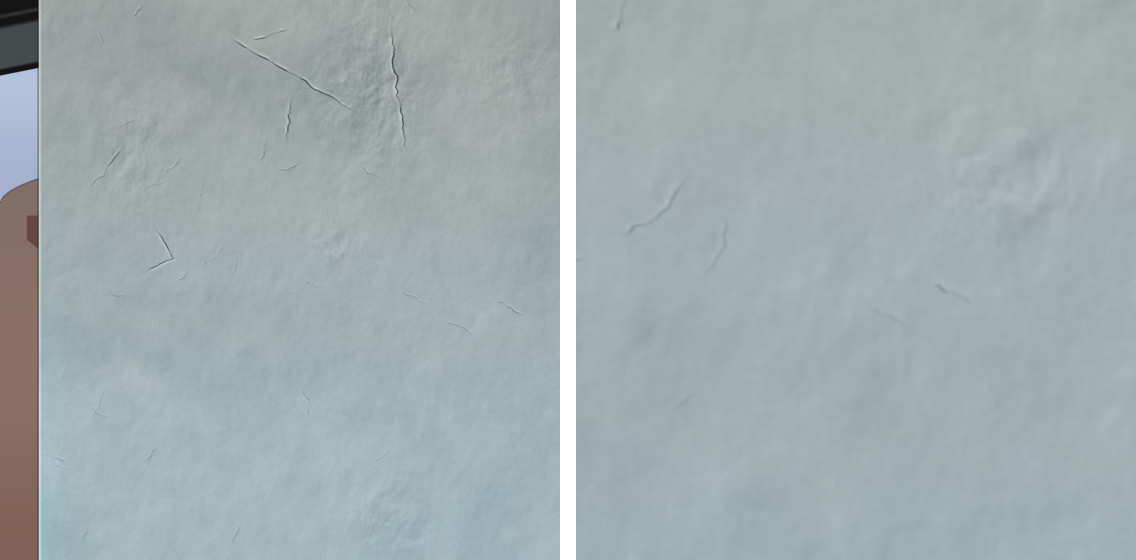
Left, the full canvas; right, a detail of the centre.
A Shadertoy shader for this texture:

```glsl
// Weathered blue-grey plaster wall with fine cracks, beside a narrow strip of sky and brown clay.

const float WALL_EDGE = 0.069;

float hash(vec2 p) {
    vec3 q = fract(vec3(p.xyx) * 0.1031);
    q += dot(q, q.yzx + 33.33);
    return fract((q.x + q.y) * q.z);
}

float noise(vec2 p) {
    vec2 i = floor(p), f = fract(p);
    f = f * f * (3.0 - 2.0 * f);
    return mix(mix(hash(i), hash(i + vec2(1, 0)), f.x),
               mix(hash(i + vec2(0, 1)), hash(i + vec2(1, 1)), f.x), f.y);
}

float fbm(vec2 p) {
    float sum = 0.0, amp = 0.5;
    for (int i = 0; i < 5; i++) {
        sum += amp * noise(p);
        p = mat2(1.6, 1.2, -1.2, 1.6) * p + 17.3;
        amp *= 0.5;
    }
    return sum;
}

// Soft elliptical patch, 1 at its centre
float patchMask(vec2 p, vec2 centre, vec2 size) {
    vec2 d = (p - centre) / size;
    return exp(-dot(d, d));
}

// Tapered wobbly line: dark groove with a pale lip on one side
float crack(vec2 p, vec2 a, vec2 b, float width, float wobble) {
    vec2 dir = normalize(b - a), side = vec2(-dir.y, dir.x);
    float len = length(b - a);
    float along = dot(p - a, dir), t = along / len;
    float bend = (fbm(vec2(along * 45.0, a.x * 91.0 + a.y * 37.0)) - 0.48) * wobble;
    float d = dot(p - a, side) + bend;
    float taper = smoothstep(-0.02, 0.12, t) * smoothstep(1.02, 0.6, t);
    float broken = smoothstep(0.2, 0.55, noise(vec2(along * 70.0, a.x * 53.0)));
    float groove = exp(-d * d / (width * width));
    float lipDist = (d - 2.2 * width) / (1.6 * width);
    return taper * mix(0.3, 1.0, broken) * (0.35 * exp(-lipDist * lipDist) - groove);
}

// Embossed trowel marks
float relief(vec2 p, vec2 scale) {
    vec2 warped = p + 0.04 * vec2(fbm(p * 9.0), fbm(p * 9.0 + 31.0));
    vec2 toLight = vec2(-0.003, 0.004);
    return fbm(warped * scale) - fbm((warped + toLight) * scale);
}

// Short scattered cracks, more and darker towards the top
float scatteredCracks(vec2 p) {
    float sum = 0.0;
    for (int i = 0; i < 34; i++) {
        float k = float(i);
        vec2 a = vec2(0.09 + 0.8 * pow(hash(vec2(k, 1.7)), 1.25), 1.0 - hash(vec2(k, 5.3)));
        float angle = mix(0.4, 1.9, hash(vec2(k, 9.1)));
        if (hash(vec2(k, 3.9)) < 0.3) angle = -0.5;
        float len = mix(0.018, 0.07, hash(vec2(k, 12.4)));
        float depth = mix(0.12, 0.65, hash(vec2(k, 7.7))) * mix(0.45, 1.0, a.y);
        sum += depth * crack(p, a, a + len * vec2(cos(angle), sin(angle)), 0.0013, 0.018);
    }
    return sum;
}

float mainCracks(vec2 p) {
    float sum = crack(p, vec2(0.41, 0.935), vec2(0.65, 0.79), 0.0014, 0.009);
    sum += crack(p, vec2(0.722, 0.73), vec2(0.695, 0.99), 0.0015, 0.026);
    sum += 0.8 * crack(p, vec2(0.513, 0.745), vec2(0.522, 0.83), 0.0016, 0.018);
    sum += 0.9 * crack(p, vec2(0.312, 0.538), vec2(0.272, 0.6), 0.0013, 0.008);
    sum += 0.8 * crack(p, vec2(0.312, 0.542), vec2(0.245, 0.507), 0.0013, 0.01);
    sum += 0.7 * crack(p, vec2(0.45, 0.93), vec2(0.525, 0.948), 0.0013, 0.01);
    sum += 0.6 * crack(p, vec2(0.183, 0.69), vec2(0.225, 0.745), 0.0013, 0.008);
    return sum;
}

vec3 wallColor(vec2 p) {
    vec3 col = mix(vec3(0.625, 0.705, 0.73), vec3(0.615, 0.645, 0.64), smoothstep(0.0, 1.0, p.y));
    // Cloudy stains and fine grain
    float cloud = fbm(p * 5.0 + 1.5 * fbm(p * 4.0)) - 0.48;
    col += cloud * vec3(0.1, 0.085, 0.075);
    col += (fbm(p * vec2(34.0, 24.0)) - 0.48) * 0.035;
    col += (noise(p * 260.0) - 0.5) * 0.012;
    // Rough patches among smooth plaster
    float rough = patchMask(p, vec2(0.66, 0.85), vec2(0.09, 0.14));
    rough += 0.5 * patchMask(p, vec2(0.92, 0.87), vec2(0.09, 0.07));
    rough += 0.6 * patchMask(p, vec2(0.25, 0.72), vec2(0.06, 0.1));
    rough += 0.6 * patchMask(p, vec2(0.7, 0.08), vec2(0.07, 0.06));
    rough += 0.5 * patchMask(p, vec2(0.59, 0.56), vec2(0.05, 0.04));
    col += relief(p, vec2(42.0, 30.0)) * (0.07 + 0.4 * rough);
    col += relief(p + 4.0, vec2(13.0, 10.0)) * 0.25;
    col += (mainCracks(p) + scatteredCracks(p)) * vec3(0.32, 0.31, 0.3);
    // Pale worn corner
    float corner = p.x - WALL_EDGE;
    col += vec3(0.0, 0.025, 0.03) * smoothstep(0.07, 0.0, corner) * smoothstep(0.8, 0.2, p.y);
    return col + 0.13 * smoothstep(0.006, 0.002, corner);
}

vec3 stripColor(vec2 p, float soft) {
    vec3 col = mix(vec3(0.71, 0.76, 0.86), vec3(0.65, 0.70, 0.81), smoothstep(0.86, 0.68, p.y));
    // Clay mass with a rounded shoulder and a darker notch
    float clayTop = 0.635 + 0.046 * sqrt(clamp(p.x / WALL_EDGE, 0.0, 1.0));
    vec3 clay = mix(vec3(0.50, 0.38, 0.34), vec3(0.55, 0.44, 0.40), smoothstep(0.0, 0.35, p.y));
    clay = mix(clay, vec3(0.51, 0.43, 0.41), smoothstep(0.4, 0.66, p.y));
    float notch = max(0.048 - p.x, max(p.y - 0.615, 0.555 + 0.8 * (WALL_EDGE - p.x) - p.y));
    clay = mix(clay, vec3(0.40, 0.28, 0.26), smoothstep(soft, -soft, notch));
    col = mix(col, clay, smoothstep(soft, -soft, p.y - clayTop));
    col *= 1.0 - 0.3 * smoothstep(0.003, 0.0, abs(p.y - clayTop));
    // Dark beam with a lighter face
    float beam = p.y - 0.865 - 0.2 * p.x;
    float face = smoothstep(0.008, 0.014, beam) * smoothstep(0.09, 0.08, beam);
    vec3 beamCol = mix(vec3(0.08), vec3(0.27, 0.29, 0.30), face);
    beamCol += 0.12 * smoothstep(0.006, 0.0, abs(beam - 0.105));
    return mix(col, beamCol, smoothstep(-soft, soft, beam));
}

void mainImage(out vec4 fragColor, in vec2 fragCoord) {
    vec2 p = fragCoord / iResolution.xy;
    float soft = 0.0015;
    vec3 strip = stripColor(p, soft);
    strip *= 1.0 - 0.45 * smoothstep(0.004, 0.0, WALL_EDGE - p.x);
    vec3 col = mix(strip, wallColor(p), smoothstep(-soft, soft, p.x - WALL_EDGE));
    fragColor = vec4(clamp(col, 0.0, 1.0), 1.0);
}
```
